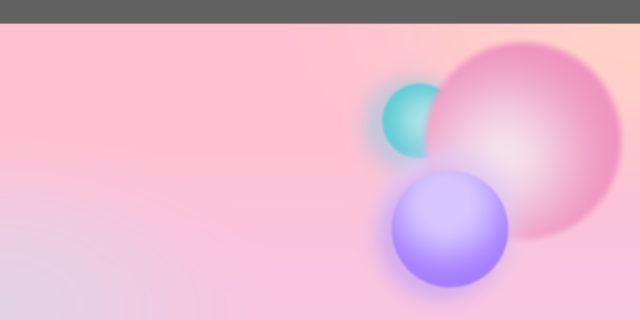
Reproduce this background procedurally as a Shadertoy shader.

```glsl
// Three soft glowing spheres on a pastel pink wash, below a flat grey band.
// The wash blends smooth corner tints; each sphere is a distance-function disc
// shaded by a radial gradient around its own highlight, over a blurred halo.

const vec3 BAND_GREY  = vec3(0.38);
const vec3 WASH_PINK  = vec3(1.00, 0.757, 0.820);
const vec3 WASH_LILAC = vec3(0.970, 0.770, 0.885);
const vec3 WASH_PEACH = vec3(1.00, 0.825, 0.780);
const vec3 WASH_MIST  = vec3(0.895, 0.825, 0.905);

// Background wash, uv in 0..1
vec3 wash(vec2 uv) {
    vec3 color = mix(WASH_LILAC, WASH_PINK, smoothstep(0.0, 0.68, uv.y));
    float peach = 1.0 - smoothstep(0.0, 0.6, length((uv - vec2(1.0, 0.95)) * vec2(1.0, 0.9)));
    float mist = 1.0 - smoothstep(0.0, 0.62, length((uv - vec2(0.0, 0.05)) * vec2(1.4, 1.1)));
    color = mix(color, WASH_PEACH, peach);
    return mix(color, WASH_MIST, mist);
}

// Blurred halo: full strength inside the radius, fading over the spread
vec3 addHalo(vec3 base, vec2 p, vec2 center, float radius, float spread,
             vec3 tint, float strength) {
    float outside = max(length(p - center) - radius, 0.0) / spread;
    return mix(base, tint, strength * exp(-outside * outside));
}

// Disc with a soft rim, shaded from highlight color to rim color
vec3 addSphere(vec3 base, vec2 p, vec2 center, float radius, float softness,
               vec2 highlight, vec2 falloff, vec3 light, vec3 dark) {
    float shade = smoothstep(falloff.x, falloff.y, length(p - highlight));
    float cover = 1.0 - smoothstep(-softness, softness, length(p - center) - radius);
    return mix(base, mix(light, dark, shade), cover);
}

void mainImage(out vec4 fragColor, in vec2 fragCoord) {
    vec2 uv = fragCoord / iResolution.xy;
    vec2 p = uv * vec2(2.0, 1.0);
    float pixel = 1.0 / iResolution.y;
    vec3 color = wash(uv);

    // Small teal sphere, halo leaning to the left
    vec2 teal = vec2(1.312, 0.622);
    color = addHalo(color, p, teal - vec2(0.025, 0.012), 0.105, 0.055,
                    vec3(0.66, 0.79, 0.89), 0.65);
    color = addSphere(color, p, teal, 0.117, 0.005 + pixel,
                      teal + vec2(0.015, 0.0), vec2(0.01, 0.135),
                      vec3(0.66, 0.885, 0.91), vec3(0.39, 0.80, 0.84));

    // Large pink sphere with a blurred rim
    vec2 pink = vec2(1.635, 0.560);
    color = addSphere(color, p, pink, 0.307, 0.016 + pixel,
                      vec2(1.575, 0.515), vec2(0.0, 0.37),
                      vec3(0.96, 0.885, 0.92), vec3(0.935, 0.585, 0.755));

    // Violet sphere, halo pale above and deeper at the lower left
    vec2 violet = vec2(1.406, 0.284);
    color = addHalo(color, p, violet + vec2(-0.01, 0.04), 0.165, 0.060,
                    vec3(0.88, 0.80, 0.97), 0.65);
    color = addHalo(color, p, violet - vec2(0.030, 0.025), 0.155, 0.050,
                    vec3(0.76, 0.62, 0.95), 0.55);
    color = addSphere(color, p, violet, 0.182, 0.004 + pixel,
                      violet + vec2(-0.012, 0.080), vec2(0.06, 0.25),
                      vec3(0.84, 0.775, 1.0), vec3(0.65, 0.495, 1.0));

    // Flat band along the top
    float band = smoothstep(-pixel, pixel, p.y - 0.926);
    fragColor = vec4(mix(color, BAND_GREY, band), 1.0);
}
```
